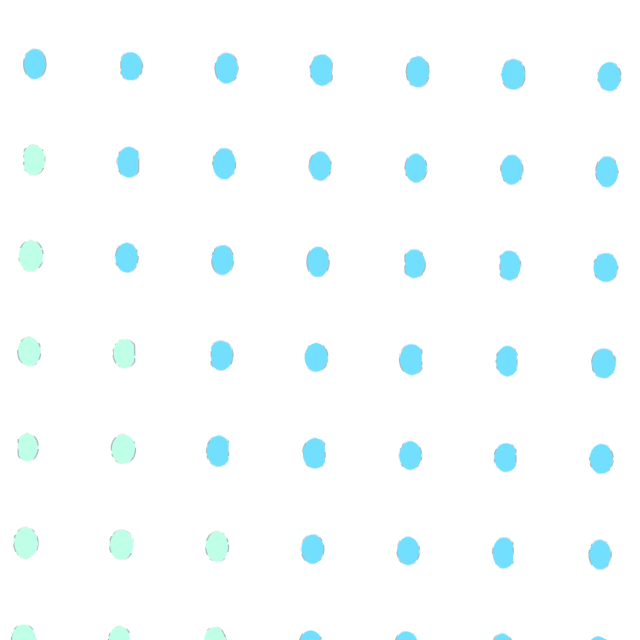
Write a Shadertoy shader that draws this pattern.

```glsl
// Slightly rotated grid of small oval dots, blue with a mint corner, with worn grey rims on white.

const vec3 PAPER = vec3(1.0);
const vec3 BLUE  = vec3(0.45, 0.875, 1.0);
const vec3 MINT  = vec3(0.75, 1.0, 0.91);
const vec3 RIM   = vec3(0.62, 0.70, 0.72);

const vec2 FIRST_DOT   = vec2(0.0547, 0.1005);   // centre, measured from the top left
const vec2 COLUMN_STEP = vec2(0.1495, 0.0031);
const vec2 ROW_STEP    = vec2(-0.0029, 0.1496);
const vec2 RADIUS      = vec2(0.0180, 0.0230);
const vec2 RADIUS_VARY = vec2(0.0022, 0.0026);
const float JITTER     = 0.0012;
const float CLIP_SHARE = 0.45;    // share of dots with one flattened side
const float CLIP_AT    = 0.82;    // flat side position, in radii
const float RIM_WIDTH  = 0.0022;
const float WEAR_SCALE = 190.0;
const float SOFTNESS   = 0.0011;

float hash(vec2 p) {
    vec3 q = fract(p.xyx * vec3(0.1031, 0.1030, 0.0973));
    q += dot(q, q.yzx + 33.33);
    return fract((q.x + q.y) * q.z);
}

vec2 hash2(vec2 p) {
    return vec2(hash(p), hash(p + 41.7));
}

float noise(vec2 p) {
    vec2 i = floor(p), f = fract(p);
    f = f * f * (3.0 - 2.0 * f);
    return mix(mix(hash(i), hash(i + vec2(1, 0)), f.x),
               mix(hash(i + vec2(0, 1)), hash(i + vec2(1, 1)), f.x), f.y);
}

// Approximate distance to an oval; exact enough close to its edge
float ovalDistance(vec2 p, vec2 r) {
    return (length(p / r) - 1.0) * min(r.x, r.y);
}

void mainImage(out vec4 fragColor, in vec2 fragCoord) {
    vec2 uv = fragCoord / iResolution.xy;
    vec2 p = vec2(uv.x, 1.0 - uv.y);
    float blur = max(SOFTNESS, 0.75 / iResolution.y);

    // Nearest dot: x is the column, y the row counted from the top
    mat2 grid = mat2(COLUMN_STEP, ROW_STEP);
    vec2 cell = round(inverse(grid) * (p - FIRST_DOT));
    vec2 seed = cell + 20.0;
    vec2 q = p - FIRST_DOT - grid * cell - (hash2(seed) - 0.5) * JITTER;

    // Oval of varied size, sometimes flattened on the left or right
    vec2 radius = RADIUS + (hash2(seed + 7.3) - 0.5) * RADIUS_VARY;
    float d = ovalDistance(q, radius);
    float side = hash(seed + 13.1) < 0.5 ? -1.0 : 1.0;
    if (hash(seed + 23.9) < CLIP_SHARE)
        d = max(d, side * q.x - CLIP_AT * radius.x);

    // Patchy rim, strongest on the left and right sides
    float wear = smoothstep(0.35, 0.65, noise(q * WEAR_SCALE + seed * 17.0));
    float sideways = smoothstep(0.3, 0.8, abs(q.x) / radius.x);
    float rim = 1.0 - smoothstep(-blur, blur, d - RIM_WIDTH * 0.5);
    float fill = 1.0 - smoothstep(-blur, blur, d + RIM_WIDTH * 0.4 * wear * sideways);

    // Mint fills the lower left corner, one column more every two rows
    vec3 dotColor = 2.0 * cell.x < cell.y ? MINT : BLUE;
    vec3 color = mix(PAPER, RIM, rim * wear * mix(0.3, 0.9, sideways));
    color = mix(color, dotColor, fill);
    fragColor = vec4(color, 1.0);
}
```
